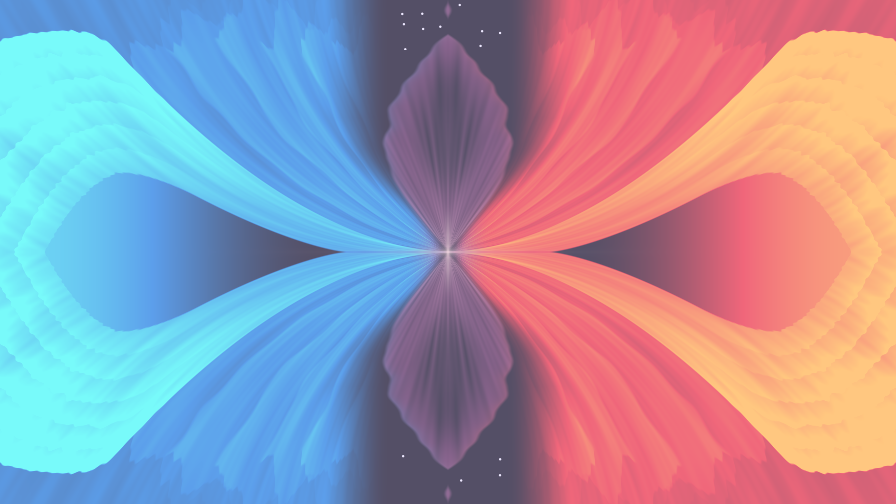
Reproduce this background procedurally as a Shadertoy shader.

```glsl
// A mirrored bloom: two wide wings, feathered fans and a dim central petal.
// One quadrant is folded four ways; nested curves and stream-aligned gradient
// noise give a tone, which cool and warm palettes turn into colour.
#define SHELLS 6
#define FANS 6
#define CREST_HEIGHT 0.438
#define CORE_HEIGHT 0.160
#define PETAL_HEIGHT 0.44
#define PETAL_WIDTH 0.128
#define STREAM_BEND 0.6
#define FEATHER 0.007
#define STREAKS 0.16

const float PI = 3.14159;
const vec3 DARK = vec3(0.33, 0.31, 0.40);
const vec3 BLUE = vec3(0.36, 0.62, 0.92);
const vec3 CYAN = vec3(0.47, 0.98, 0.98);
const vec3 RED = vec3(0.94, 0.40, 0.48);
const vec3 GOLD = vec3(1.00, 0.78, 0.50);
const vec3 VIOLET = vec3(0.60, 0.41, 0.60);
const vec3 PALE = vec3(0.90, 0.80, 0.84);

vec2 hash2(vec2 p) {
    vec3 h = fract(p.xyx * vec3(0.1031, 0.1030, 0.0973));
    h += dot(h, h.yzx + 33.33);
    return fract((h.xx + h.yz) * h.zy);
}

float gradientDot(vec2 cell, vec2 offset) {
    return dot(hash2(cell) * 2.0 - 1.0, offset);
}

float noise(vec2 p) {
    vec2 i = floor(p), f = fract(p), e = vec2(0.0, 1.0);
    vec2 u = f * f * f * (f * (f * 6.0 - 15.0) + 10.0);
    return mix(mix(gradientDot(i, f), gradientDot(i + e.yx, f - e.yx), u.x),
               mix(gradientDot(i + e.xy, f - e.xy), gradientDot(i + e.yy, f - e.yy), u.x), u.y);
}

float smoothMin(float a, float b, float k) {
    float h = max(k - abs(a - b), 0.0) / k;
    return min(a, b) - h * h * k * 0.25;
}

// Upper edge of a wing shell; f runs from the crest (0) to the dark core (1).
float shellEdge(float x, float f) {
    float rise = mix(0.85, 0.6, f) * pow(max(x - 0.2 * f * f, 0.0), mix(1.8, 1.4, f));
    float past = max(x - mix(0.77, 0.63, f), 0.0);
    float cap = mix(CREST_HEIGHT, CORE_HEIGHT, f) - mix(1.4, 5.5, f) * past * past;
    return smoothMin(rise, cap, 0.05);
}

// Tone of the fans that sweep up from the centre.
float fanTone(vec2 q, float r, float stream) {
    float gap = 0.115 * smoothstep(0.0, 0.22, q.y);
    float tone = 0.5 * smoothstep(0.0, min(0.03 + 0.45 * q.y, 0.15), q.x - gap);
    float folds = 0.0;
    for (int i = 0; i < FANS; i++) {
        float k = float(i);
        float d = stream - 0.14 * (k + 0.6) + 0.05 * noise(vec2(r * 9.0, k * 7.3));
        float reach = 0.72 - 0.055 * k + 0.12 * noise(vec2(stream * 12.0, k * 3.7))
                    + 0.02 * noise(vec2(stream * 60.0, k));
        folds += smoothstep(0.0, 0.015, d) * exp(-7.0 * max(d, 0.0))
               * (1.0 - smoothstep(reach, reach + 0.008, r));
    }
    return tone * (0.88 + 0.26 * folds);
}

// Nested shells painted from the crest inward over the given tone.
float wingTone(vec2 q, float tone, float streak) {
    float body = 0.42 + 0.38 * smoothstep(0.15, 0.85, q.x);
    float core = 0.78 * smoothstep(0.24, 0.82, q.x);
    for (int i = 0; i <= SHELLS; i++) {
        float f = float(i) / float(SHELLS);
        float ragged = FEATHER * smoothstep(0.5, 0.8, q.x)
                     * noise(vec2(atan(q.y, q.x - 0.4) * 45.0, f * 19.0));
        float depth = shellEdge(q.x, f) + ragged * 2.0 - q.y;
        float rim = (0.42 - 0.28 * f) * exp(-13.0 * max(depth, 0.0));
        float shade = i == SHELLS ? core : body + rim + STREAKS * streak;
        tone = mix(tone, shade, smoothstep(-0.002, 0.002, depth));
    }
    return tone;
}

vec3 palette(float tone, float side) {
    vec3 middle = mix(BLUE, RED, side), light = mix(CYAN, GOLD, side);
    return mix(mix(DARK, middle, clamp(tone * 2.0, 0.0, 1.0)), light, clamp(tone * 2.0 - 1.0, 0.0, 1.0));
}

void mainImage(out vec4 fragColor, in vec2 fragCoord) {
    vec2 p = (fragCoord - 0.5 * iResolution.xy) / iResolution.y;
    vec2 q = abs(p);
    float r = length(q), angle = atan(q.y, q.x + 1e-5);
    float stream = angle - STREAM_BEND * r;
    float streak = noise(vec2(stream * 22.0, r * 3.0)) + 0.6 * noise(vec2(stream * 55.0, r * 4.0 + 9.0));

    // Fans and wings
    float tone = fanTone(q, r, stream) * (1.0 + 1.2 * STREAKS * streak);
    vec3 color = palette(wingTone(q, tone, streak), smoothstep(-0.09, 0.09, p.x));

    // Stars in the dark gap
    vec2 grid = p * 26.0, cell = floor(grid), seed = hash2(cell + 50.0);
    float star = 1.0 - smoothstep(0.03, 0.09, length(fract(grid) - 0.2 - 0.6 * seed));
    color += 0.6 * star * step(0.65, seed.x) * step(q.x, 0.11) * step(0.4, q.y);

    // Central petal with a dim heart and soft rays
    float width = PETAL_WIDTH * sin(PI * min(q.y / PETAL_HEIGHT, 1.0));
    float inset = width + 0.022 * noise(vec2(q.y * 26.0, 4.0)) * smoothstep(0.1, 0.25, q.y) - q.x;
    float heart = exp(-pow(length((q - vec2(0.0, 0.25)) / vec2(0.065, 0.13)), 4.0));
    float rays = noise(vec2(angle * 24.0, r * 5.0));
    vec3 petal = mix(VIOLET, DARK, clamp(0.25 + 0.6 * heart - 0.5 * rays, 0.0, 1.0));
    petal = mix(petal, palette(0.6, smoothstep(-0.09, 0.09, p.x)), 0.3 * exp(-70.0 * max(inset, 0.0)));
    petal = mix(petal, PALE, 0.4 * exp(-r * 11.0) * (0.7 + rays));
    color = mix(color, petal, 0.9 * smoothstep(-0.002, 0.008, inset));

    // Glints along the axes
    float across = exp(-q.y * 160.0 - q.x * 11.0);
    float upright = exp(-q.x * 220.0) * (1.0 - smoothstep(0.02, 0.10, q.y));
    color = mix(color, PALE, clamp(0.65 * across + 0.55 * upright, 0.0, 1.0));
    fragColor = vec4(clamp(color, 0.0, 1.0), 1.0);
}
```
